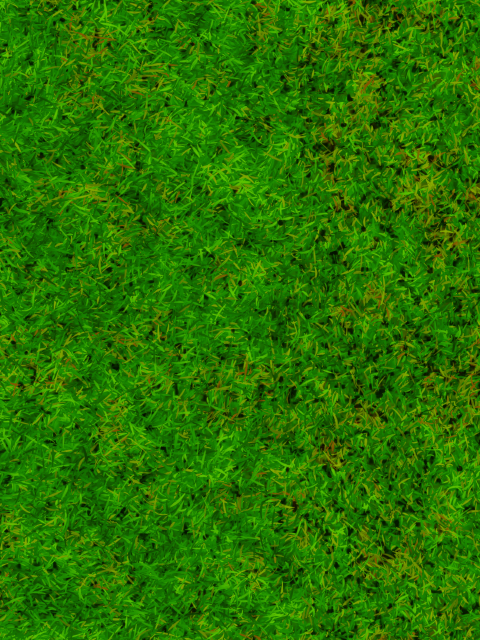
Reproduce this texture procedurally as a Shadertoy shader.

```glsl
// Dense lawn of overlapping grass blades, lush at left and drier at right.

vec4 hash4(vec3 p) {
    vec4 q = fract(p.xyzx * vec4(0.1031, 0.1030, 0.0973, 0.1099));
    q += dot(q, q.wzxy + 33.33);
    return fract((q.xxyz + q.yzzw) * q.zywx);
}

float noise(vec2 p) {
    vec2 i = floor(p), f = fract(p);
    f = f * f * (3.0 - 2.0 * f);
    float low = mix(hash4(vec3(i, 7.0)).x, hash4(vec3(i + vec2(1, 0), 7.0)).x, f.x);
    float high = mix(hash4(vec3(i + vec2(0, 1), 7.0)).x, hash4(vec3(i + vec2(1, 1), 7.0)).x, f.x);
    return mix(low, high, f.y);
}

float fbm(vec2 p) {
    return 0.55 * noise(p) + 0.3 * noise(p * 2.1 + 17.0) + 0.15 * noise(p * 4.3 + 41.0);
}

// Green ramp from deep shade to sunlit blade
vec3 grassColor(float tone) {
    float t = clamp(tone, 0.0, 1.0) * 4.0;
    vec3 c = mix(vec3(0.05, 0.20, 0.0), vec3(0.08, 0.36, 0.0), min(t, 1.0));
    c = mix(c, vec3(0.08, 0.48, 0.0), clamp(t - 1.0, 0.0, 1.0));
    c = mix(c, vec3(0.14, 0.59, 0.0), clamp(t - 2.0, 0.0, 1.0));
    return mix(c, vec3(0.36, 0.76, 0.0), clamp(t - 3.0, 0.0, 1.0));
}

void mainImage(out vec4 fragColor, in vec2 fragCoord) {
    vec2 p = fragCoord / iResolution.x;
    float pixel = 1.0 / iResolution.x;

    // Broad zones: dry strip at right, small worn patches everywhere
    float strip = smoothstep(0.55, 0.63, p.x + 0.05 * (noise(p * 9.0) - 0.5));
    float worn = smoothstep(0.48, 0.72, fbm(p * 13.0 + 5.0));
    float dry = 0.06 + 0.14 * strip + worn * (0.28 + 0.15 * strip);
    float tuft = fbm(p * 17.0 + 60.0) - 0.5;
    float flow = mix(0.25, 1.15, strip) + 2.2 * (fbm(p * 5.0 + 30.0) - 0.5);

    // Soil and shadow beneath the blades
    float grain = noise(p * 150.0);
    vec3 color = grassColor(0.15 + 0.5 * grain + 0.4 * tuft);
    color = mix(color, vec3(0.40, 0.24, 0.0), dry * smoothstep(0.3, 0.8, noise(p * 75.0 + 9.0)));

    // Fine dark hollows, later partly hidden by the upper blades
    float hollow = noise(p * 70.0 + 20.0) * 0.6 + noise(p * 150.0 + 3.0) * 0.4;
    hollow = smoothstep(0.58, 0.88, hollow + 0.06 * strip + 0.04 * worn - 0.15 * tuft);

    // Blades, stacked from the bottom layer to the top
    const int LAYERS = 16;
    for (int k = 0; k < LAYERS; k++) {
        float layer = float(k), height = layer / float(LAYERS);
        vec2 grid = p / 0.029 + vec2(0.37, 0.61) * layer;
        vec2 cell = floor(grid);
        if (k == 8) color *= 1.0 - 0.7 * hollow;
        for (int j = 0; j < 9; j++) {
            vec2 id = cell + vec2(j % 3 - 1, j / 3 - 1);
            vec4 rnd = hash4(vec3(id + 50.0, layer * 3.7 + 1.0));
            vec4 kind = hash4(vec3(id + 91.0, layer * 5.3 + 2.0));
            vec2 d = (grid - id - rnd.xy) * 0.029;

            // Bent, tapering blade in its own frame
            float angle = flow + (rnd.z - 0.5) * 2.6;
            vec2 axis = vec2(cos(angle), sin(angle));
            vec2 q = vec2(dot(d, axis), dot(d, vec2(-axis.y, axis.x)));
            float halfLength = mix(0.009, 0.025, rnd.w * rnd.w) * mix(1.0, 0.8, strip);
            float along = q.x / halfLength;
            q.y += (kind.x - 0.5) * 0.006 * along * along;
            float width = mix(0.0013, 0.0029, kind.y) * (1.0 - 0.6 * abs(along));
            float cover = 1.0 - smoothstep(-0.8 * pixel, 0.8 * pixel, abs(q.y) - width);
            cover *= 1.0 - smoothstep(0.8, 1.05, abs(along));

            // Mostly green, with straw and a few rusty blades in dry places
            float tone = 0.10 + 0.80 * kind.z + 0.08 * height + 0.52 * tuft + 0.06 * along;
            vec3 blade = grassColor(tone);
            vec3 straw = mix(vec3(0.30, 0.42, 0.0), vec3(0.54, 0.68, 0.0), clamp(tone, 0.0, 1.0));
            float rust = step(0.84, fract(kind.x * 7.0)) * worn;
            straw = mix(straw, vec3(0.52, 0.34, 0.0), rust);
            blade = mix(blade, straw, step(kind.w, dry));
            color = mix(color, blade, cover * 0.95);
        }
    }

    // Slight shade left where the deepest hollows show through
    color *= 1.0 - 0.25 * hollow * hollow;

    fragColor = vec4(color, 1.0);
}
```
